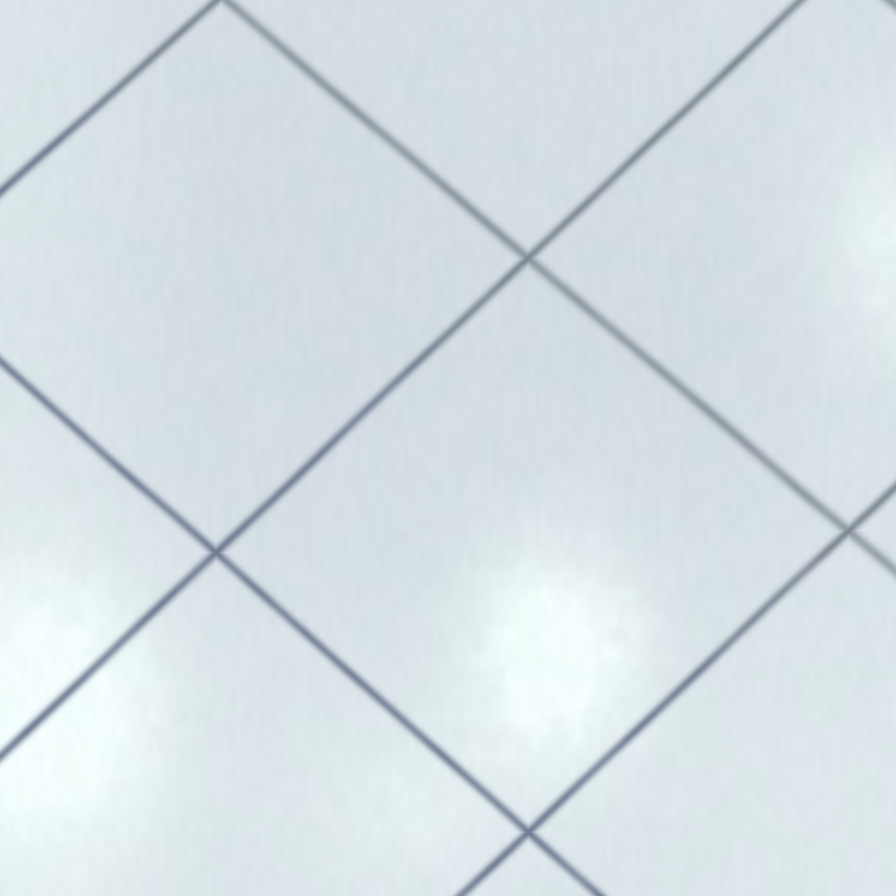
Reproduce this texture procedurally as a WebGL 2 fragment shader.

```glsl
#version 300 es
precision highp float;
// Glossy pale floor tiles seen at an angle: a projective grid of thin, soft
// grey-blue joints over a cool white glaze, with mottled lamp reflections.
// The grid is found by inverting the perspective map at every point.

uniform vec2 u_resolution;
out vec4 fragColor;

float hash(vec2 p) {
  p = fract(p * vec2(0.1031, 0.1137));
  p += dot(p, p.yx + 33.33);
  return fract((p.x + p.y) * p.x * 17.0);
}

float noise(vec2 p) {
  vec2 i = floor(p), f = fract(p);
  f = f * f * (3.0 - 2.0 * f);
  return mix(mix(hash(i), hash(i + vec2(1, 0)), f.x),
             mix(hash(i + vec2(0, 1)), hash(i + vec2(1, 1)), f.x), f.y);
}

float fbm(vec2 p) {
  float sum = 0.0, amp = 0.5;
  for (int i = 0; i < 4; i++) {
    sum += amp * noise(p);
    p = p * 2.03 + 7.1;
    amp *= 0.5;
  }
  return sum / 0.9375;
}

// Soft elliptical reflection
float glowSpot(vec2 p, vec2 center, vec2 radius) {
  vec2 q = (p - center) / radius;
  return exp(-dot(q, q));
}

// Blurred joint profile by distance, in canvas units
float joint(float dist, float blur) {
  return exp(-0.5 * dist * dist / (blur * blur));
}

void main() {
  vec2 p = gl_FragCoord.xy / u_resolution;

  // Perspective inverse: tile coordinates, integers on the joints
  mat2 toTile = inverse(mat2(vec2(0.3366, -0.3127) + 0.0208 * p,
                             vec2(0.3481, 0.3285) + 0.0013 * p));
  vec2 tile = toTile * (p - vec2(0.2409, 0.3828));
  tile.x += 0.017 * tile.x * (tile.x - 1.0) * (1.0 - tile.y); // lens bend
  tile += 0.004 * (vec2(noise(p * 9.0), noise(p * 9.0 + 40.0)) - 0.5);

  // Distance to the nearest joint of each direction
  vec2 slope = vec2(length(vec2(toTile[0].x, toTile[1].x)),
                    length(vec2(toTile[0].y, toTile[1].y)));
  vec2 dist = abs(fract(tile + 0.5) - 0.5) / slope;

  // Lamp reflections and broad sheen, broken up by the uneven glaze
  float sheen = 0.24 * smoothstep(0.65, 0.1, p.y)
              + 0.26 * smoothstep(0.25, 0.0, p.x)
              + 0.10 * smoothstep(0.7, 1.0, p.x);
  float lamps = glowSpot(p, vec2(0.62, 0.27), vec2(0.095, 0.125))
              + 0.85 * glowSpot(p, vec2(0.06, 0.21), vec2(0.13, 0.15))
              + 0.30 * glowSpot(p, vec2(0.46, 0.10), vec2(0.11, 0.10))
              + 0.55 * glowSpot(p, vec2(1.0, 0.72), vec2(0.08, 0.13));
  float mottle = fbm(p * 45.0) - 0.5;
  float glow = sheen + lamps * (1.0 + 0.7 * mottle) + 0.12 * (fbm(p * 5.0) - 0.5);

  vec3 glaze = vec3(0.827, 0.866, 0.888);
  vec3 shine = vec3(0.950, 0.995, 0.990);
  vec3 color = mix(glaze, shine, clamp(glow, 0.0, 1.0));
  color += 0.008 * (hash(floor(tile) + 20.0) - 0.5);

  // Faint vertical grain and cool-warm blotches
  color += 0.016 * (noise(p * vec2(150.0, 65.0)) - 0.5);
  color += vec3(0.012, -0.002, 0.010) * (noise(p * 24.0) - 0.5);

  // Rising joints are dark; falling ones pale toward the upper right
  float fade = smoothstep(0.3, 1.0, tile.y);
  float wear = 0.9 + 0.2 * noise(p * 28.0);
  float rising = 0.90 * joint(dist.x, 0.0037);
  float falling = mix(0.88, 0.74, fade) * joint(dist.y, mix(0.0037, 0.0043, fade));
  float grout = clamp(max(rising, falling) * wear + 0.25 * rising * falling, 0.0, 1.0);
  vec3 groutColor = mix(vec3(0.45, 0.49, 0.58), vec3(0.50, 0.54, 0.58), fade);
  color = mix(color, groutColor, grout);

  fragColor = vec4(clamp(color, 0.0, 1.0), 1.0);
}
```
